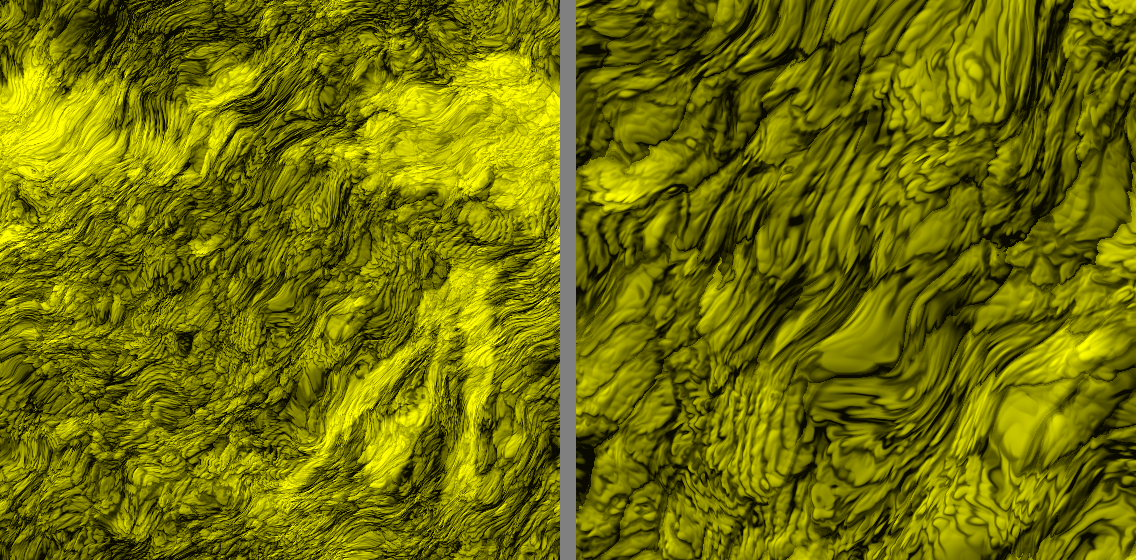
Left: the whole. Right: its middle third, enlarged.
Write a Shadertoy shader that draws this texture.

```glsl
// Crumpled ropy lava in yellow: bright streams over dark folded, broken rock.
const vec3  LAVA_TINT    = vec3(1.0, 1.0, 0.0);
const float BASE_TONE    = 0.53;
const float STREAM_GAIN  = 0.33;
const float SHADOW_DEPTH = 0.22;
const float PATCH_GAIN   = 0.36;
const float FOLD_GAIN    = 0.6;
const float RELIEF_GAIN  = 3.6;
const float CRACK_DEPTH  = 0.34;
const float ROPE_DEPTH   = 0.34;
const float ROPE_COUNT   = 95.0;             // ropes per canvas width
const float SWIRL        = 0.13;
const float LIGHT_STEP   = 0.0018;
const vec2  LIGHT_DIR    = vec2(-0.4, 0.9);
const vec2  FOLD_PERIOD  = vec2(9.0, 6.0);
const vec2  PLATE_PERIOD = vec2(12.0, 9.0);
const vec2  CHIP_PERIOD  = vec2(31.0, 22.0);
const vec2  CRACK_PERIOD = vec2(15.0, 11.0);
const float TAU          = 6.2831853;

float hash(vec2 p) { return fract(sin(dot(p, vec2(127.1, 311.7))) * 43758.5453); }
vec2 wrapCell(vec2 cell, vec2 period) { return floor(mod(cell + 0.5, period)); }
vec2 polar(float angle) { return vec2(cos(angle), sin(angle)); }

// Gradient noise that wraps after a whole number of cells
float corner(vec2 cell, vec2 offset, vec2 period, float seed) {
    return dot(polar(TAU * hash(wrapCell(cell, period) + seed)), offset);
}
float noise(vec2 p, vec2 period, float seed) {
    vec2 i = floor(p), f = p - i;
    vec2 s = f * f * f * (f * (f * 6.0 - 15.0) + 10.0);
    vec2 X = vec2(1.0, 0.0), Y = vec2(0.0, 1.0);
    float low  = mix(corner(i, f, period, seed), corner(i + X, f - X, period, seed), s.x);
    float high = mix(corner(i + Y, f - Y, period, seed), corner(i + 1.0, f - 1.0, period, seed), s.x);
    return mix(low, high, s.y);
}
float fbm(vec2 uv, float cells, float seed) {
    float sum = 0.0, amp = 0.5;
    for (int k = 0; k < 3; k++) {
        sum += amp * noise(uv * cells, vec2(cells), seed + float(k) * 7.3);
        cells *= 2.0;
        amp *= 0.5;
    }
    return sum;
}

// Sheared, swirled coordinates: x runs along the flow, y across it
vec2 grain(vec2 uv) {
    vec2 p = uv + SWIRL * vec2(fbm(uv, 4.0, 3.1), fbm(uv, 4.0, 41.7));
    float bend = 0.14 * sin(TAU * (p.x - 0.8)) * sin(TAU * (p.y - 0.5));
    return vec2(p.x, 2.0 * p.y - p.x + bend);
}

// Puffy folds with sharp creases, each octave dragged by the one before
float folds(vec2 g) {
    vec2 p = g * FOLD_PERIOD, period = FOLD_PERIOD;
    float sum = 0.0, amp = 0.42;
    for (int k = 0; k < 5; k++) {
        float n = noise(p, period, 11.0 + float(k) * 5.7);
        sum += amp * abs(n);
        p = 2.0 * p + 0.45 * vec2(n, -n);
        period *= 2.0;
        amp *= 0.66;
    }
    return sum;
}

// Nearest plate: xy = offset from its centre, z = gap to its edge, w = its random id
vec4 plate(vec2 p, vec2 period) {
    vec4 best = vec4(0.0);
    float first = 9.0, second = 9.0;
    for (int k = 0; k < 9; k++) {
        vec2 cell = floor(p) + vec2(k % 3 - 1, k / 3 - 1);
        vec2 key = wrapCell(cell, period);
        vec2 d = p - cell - vec2(hash(key + 2.3), hash(key + 19.1));
        float dist = length(d);
        second = min(second, max(first, dist));
        if (dist < first) best = vec4(d, 0.0, hash(key + 57.9));
        first = min(first, dist);
    }
    return vec4(best.xy, second - first, best.w);
}

// Broad bright band with streams running down from it
float streams(vec2 uv, float ragged) {
    float side = 0.5 + 0.5 * cos(TAU * (uv.x - 0.95));
    float band = exp(-3.0 * (1.0 - cos(TAU * (uv.y - 0.77)))) * (0.35 + 0.65 * side);
    float glow = smoothstep(0.2, 0.65, band + 1.1 * ragged);
    float y = fract(uv.y);
    float ends = smoothstep(0.03, 0.18, y) * (1.0 - smoothstep(0.48, 0.55, y));
    for (int k = 0; k < 3; k++) {
        float centre = 0.85 - (0.52 - y) * (0.05 + 0.42 * float(k));
        float dist = abs(fract(uv.x - centre + 0.5) - 0.5) + 0.06 * ragged;
        glow = max(glow, ends * (1.0 - smoothstep(0.012, 0.026, dist)));
    }
    return glow;
}

void mainImage(out vec4 fragColor, in vec2 fragCoord) {
    vec2 uv = fragCoord / iResolution.xy;
    vec2 g = grain(uv);
    float fold = folds(g);
    float relief = fold - folds(grain(uv + LIGHT_STEP * LIGHT_DIR));
    // Broad light and dark areas
    float ragged = fbm(uv, 6.0, 23.0) + 1.2 * (fold - 0.22);
    vec2 drift = uv + 0.09 * vec2(fbm(uv, 5.0, 71.0), fbm(uv, 5.0, 83.0));
    float bright = streams(drift, ragged);
    float shadow = exp(-8.0 * (1.0 - cos(TAU * (drift.y - 0.96)))) * (0.5 + 0.5 * cos(TAU * (drift.x - 0.38)));
    float rough = mix(1.0, 0.65, bright);
    // Plates with curved parallel ropes, and small tilted chips between them
    vec4 slab = plate(g * PLATE_PERIOD + 1.2 * fold, PLATE_PERIOD);
    vec4 chip = plate(g * CHIP_PERIOD + 2.2 * fold, CHIP_PERIOD);
    vec2 arm = slab.xy / PLATE_PERIOD * vec2(1.0, 0.45) - 0.05 * polar(TAU * slab.w);
    float wave = 0.5 + 0.5 * sin(TAU * ROPE_COUNT * length(arm) + 7.0 * fold);
    float ropeArea = smoothstep(-0.02, 0.12, noise(uv * 9.0, vec2(9.0), 95.0)) * smoothstep(0.02, 0.12, slab.z);
    float rope = ropeArea * (wave * wave * wave - 0.31);
    float chipArea = 1.0 - 0.8 * ropeArea;
    float facet = 0.22 * dot(chip.xy, LIGHT_DIR) + 0.2 * (chip.w - 0.5);
    // Thin broken cracks along creases and edges
    float split = abs(noise(g * CRACK_PERIOD + 0.8 * fold, CRACK_PERIOD, 33.0));
    float crack = (1.0 - smoothstep(0.01, 0.06, split)) * smoothstep(-0.1, 0.15, noise(uv * 13.0, vec2(13.0), 17.0));
    crack = max(crack, 0.7 * (1.0 - smoothstep(0.02, 0.12, slab.z)));
    crack = max(crack, 0.75 * chipArea * (1.0 - smoothstep(0.03, 0.2, chip.z)));
    crack = max(crack, 0.8 * (1.0 - smoothstep(0.05, 0.12, fold)));

    float tone = BASE_TONE + STREAM_GAIN * bright - SHADOW_DEPTH * shadow;
    tone += PATCH_GAIN * fbm(uv, 3.0, 61.0) + 0.14 * (fract(slab.w * 7.0) - 0.5);
    tone += rough * (FOLD_GAIN * (fold - 0.22) + RELIEF_GAIN * relief + chipArea * facet);
    tone -= rough * (CRACK_DEPTH * crack + ROPE_DEPTH * rope);
    fragColor = vec4(LAVA_TINT * clamp(tone, 0.04, 1.0), 1.0);
}
```
